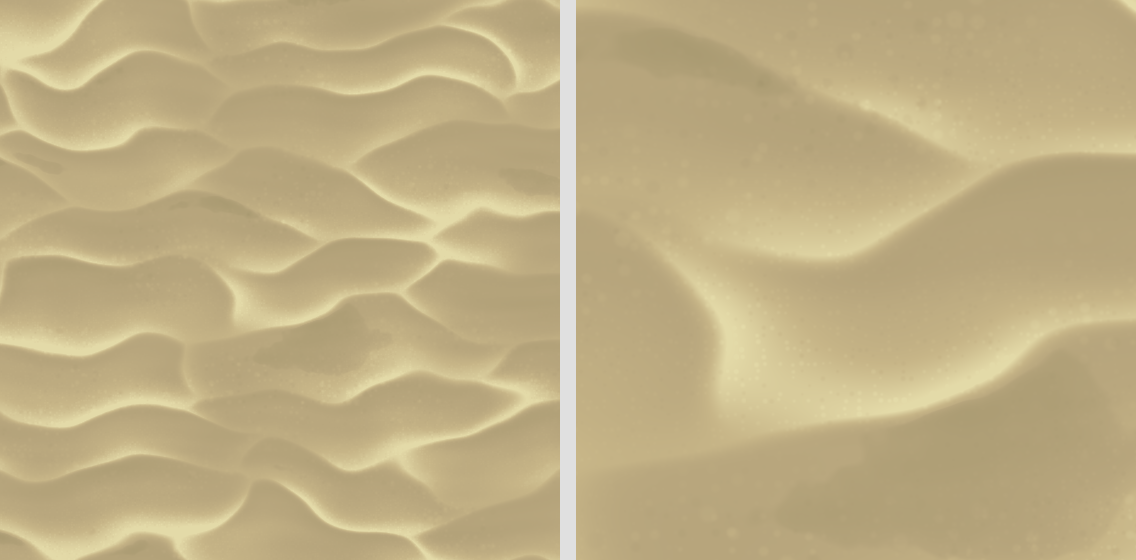
Left, the full canvas; right, a detail of the centre.
A WebGL 2 fragment shader for this texture:

```glsl
#version 300 es
precision highp float;
// Wind-shaped sand: long lens-like dunes with pale crests, ragged dark hollows and grains.
// Crests are edges of a stretched, warped Voronoi lattice, lit softly above each edge
// and cut off sharply below; streaks and hollows come from gradient noise.

#define DUNE_SCALE vec2(2.5, 8.0)   // dunes across and up the canvas
#define JITTER 0.62                 // irregularity of the dune lattice
#define CREST_ABOVE 0.020           // bright band on the windward side
#define CREST_BELOW 0.0065          // bright band on the lee side
#define HALO_ABOVE 0.048            // wide glow on the windward side
#define SHADE_WIDTH 0.034           // depth of the lee shadow
#define BASE_TONE 0.45
#define CREST_GAIN 0.40
#define HALO_GAIN 0.28
#define SHADE_GAIN 0.20
#define HOLLOW_LEVEL 0.33           // higher gives fewer dark hollows
#define GRAIN_GAIN 0.085

uniform vec2 u_resolution;
out vec4 fragColor;

vec2 hash2(vec2 p) {
  vec3 q = fract(p.xyx * vec3(0.1031, 0.1030, 0.0973));
  q += dot(q, q.yzx + 33.33);
  return fract((q.xx + q.yz) * q.zy);
}

vec2 gradientAt(vec2 cell) {
  float angle = 6.2832 * hash2(cell + 71.0).x;
  return vec2(cos(angle), sin(angle));
}

float gradientNoise(vec2 p) {
  vec2 i = floor(p), f = p - i;
  vec2 u = f * f * f * (f * (f * 6.0 - 15.0) + 10.0);
  vec2 e = vec2(1.0, 0.0);
  float low = mix(dot(gradientAt(i), f), dot(gradientAt(i + e.xy), f - e.xy), u.x);
  float high = mix(dot(gradientAt(i + e.yx), f - e.yx), dot(gradientAt(i + 1.0), f - 1.0), u.x);
  return mix(low, high, u.y);
}

// Dune centre near q; odd columns are shifted so that the cells taper sideways.
vec2 duneCentre(vec2 q, vec2 offset) {
  float column = floor(q.x) + offset.x;
  float shift = 0.5 * mod(column, 2.0);
  vec2 cell = vec2(column, floor(q.y - shift) + offset.y);
  return cell + vec2(0.5, 0.5 + shift) + JITTER * (hash2(cell + 19.0) - 0.5);
}

// Returns crest, halo and lee shadow, each from 0 to 1.
vec3 duneRelief(vec2 q) {
  vec2 nearest = vec2(0.0);
  float best = 1e5;
  for (int j = -1; j <= 1; j++)
    for (int i = -1; i <= 1; i++) {
      vec2 r = duneCentre(q, vec2(i, j)) - q;
      if (dot(r, r) < best) { best = dot(r, r); nearest = r; }
    }
  float crestGap = 1.0, haloGap = 1.0, shade = 0.0;
  for (int j = -2; j <= 2; j++)
    for (int i = -2; i <= 2; i++) {
      vec2 r = duneCentre(q, vec2(i, j)) - q;
      vec2 between = r - nearest;
      if (dot(between, between) < 1e-4) continue;
      vec2 normal = normalize(between);
      vec2 slope = normal * DUNE_SCALE;
      float d = max(dot(0.5 * (r + nearest), normal), 0.0) / length(slope);
      float lee = smoothstep(-0.6, 0.6, normalize(slope).y);
      crestGap *= 1.0 - exp(-pow(d / mix(CREST_ABOVE, CREST_BELOW, lee), 1.4));
      haloGap *= 1.0 - exp(-d / mix(HALO_ABOVE, CREST_BELOW, lee));
      shade = max(shade, lee * exp(-d / SHADE_WIDTH));
    }
  return vec3(1.0 - crestGap, 1.0 - haloGap, shade * crestGap);
}

// One round grain in some cells of a grid; negative grains are dark.
float grains(vec2 p, float density, float share) {
  vec2 cell = floor(p * density);
  vec2 h = hash2(cell + density), k = hash2(cell + density + 43.0);
  float radius = mix(0.12, 0.32, k.x);
  float d = length(fract(p * density) - mix(vec2(0.34), vec2(0.66), h));
  float soft = 0.08 + density / u_resolution.y;
  float dot1 = 1.0 - smoothstep(radius - soft, radius + soft, d);
  return dot1 * step(k.y, share) * (fract(h.x * 17.0) < 0.3 ? -0.8 : 1.0);
}

vec3 sandColour(float tone) {
  float t = clamp(tone, 0.0, 1.15) * 4.0;
  vec3 c = mix(vec3(0.60, 0.54, 0.39), vec3(0.67, 0.61, 0.45), clamp(t, 0.0, 1.0));
  c = mix(c, vec3(0.72, 0.65, 0.49), clamp(t - 1.0, 0.0, 1.0));
  c = mix(c, vec3(0.78, 0.71, 0.53), clamp(t - 2.0, 0.0, 1.0));
  return mix(c, vec3(0.85, 0.80, 0.61), max(t - 3.0, 0.0));
}

void main() {
  vec2 p = gl_FragCoord.xy / u_resolution.y;

  // Bend the dunes, then let their crests fade in and out.
  vec2 bend = vec2(gradientNoise(p * vec2(3.0, 5.0)), gradientNoise(p * vec2(4.5, 3.5) + 37.0));
  float wobble = gradientNoise(p * vec2(11.0, 14.0) + 5.0);
  vec3 relief = duneRelief(p * DUNE_SCALE + bend * vec2(0.5, 0.75) + vec2(0.0, 0.13 * wobble) + 6.0);
  float strength = mix(0.25, 1.1, smoothstep(-0.35, 0.3, gradientNoise(p * vec2(3.5, 6.0) + 13.0)));

  // Brushed streaks along the wind.
  vec2 flow = p + vec2(0.0, 0.05 * bend.y);
  float tone = BASE_TONE + 0.14 * gradientNoise(flow * vec2(2.5, 9.0) + 51.0);
  tone += 0.09 * gradientNoise(flow * vec2(4.0, 32.0) + 83.0);
  tone += strength * (CREST_GAIN * relief.x + HALO_GAIN * relief.y - SHADE_GAIN * relief.z);

  // Ragged hollows, kept away from the crests.
  float ragged = 0.10 * gradientNoise(p * vec2(22.0, 34.0)) + 0.05 * gradientNoise(p * 70.0);
  float hollow = gradientNoise(flow * vec2(2.6, 12.0) + 29.0) + ragged - 0.4 * strength * relief.x;
  tone -= 0.11 * smoothstep(HOLLOW_LEVEL, HOLLOW_LEVEL + 0.05, hollow);
  tone -= 0.10 * smoothstep(HOLLOW_LEVEL, HOLLOW_LEVEL + 0.22, hollow);

  // Clustered grains, with fine dust along the crests.
  float cluster = smoothstep(-0.3, 0.4, gradientNoise(p * vec2(5.0, 8.0) + 97.0));
  float speck = grains(p, 62.0, 0.22) + grains(p + 0.37, 105.0, 0.30);
  tone += GRAIN_GAIN * (cluster * speck + strength * relief.y * grains(p, 230.0, 0.4));

  fragColor = vec4(sandColour(tone), 1.0);
}
```
